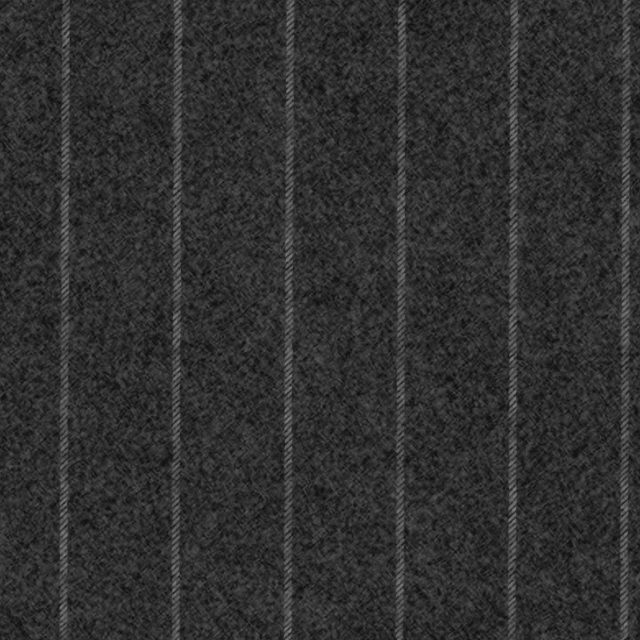
Give the GLSL for this texture, as a three.js fragment shader.

```glsl
varying vec2 vUv;

#define STRIPE_PITCH 0.1752
#define FIRST_STRIPE 0.0990
#define STRIPE_TILT 0.0040
#define STRIPE_HALF_WIDTH 0.0068
#define STITCH_ROWS 106.0
#define FIBRE_DENSITY 300.0
#define FIBRE_CONTRAST 0.125
#define GRAIN_CONTRAST 0.075
#define BLOTCH_CONTRAST 0.045
#define CLOTH_GREY 0.178
#define THREAD_GREY 0.47

float hash(vec2 p) {
  vec3 q = fract(vec3(p.xyx) * 0.1031);
  q += dot(q, q.yzx + 33.33);
  return fract((q.x + q.y) * q.z);
}

float noise(vec2 p) {
  vec2 i = floor(p);
  vec2 f = fract(p);
  f = f * f * (3.0 - 2.0 * f);
  return mix(mix(hash(i), hash(i + vec2(1.0, 0.0)), f.x),
             mix(hash(i + vec2(0.0, 1.0)), hash(i + vec2(1.0, 1.0)), f.x), f.y);
}

float fbm(vec2 p) {
  float sum = 0.0;
  float gain = 0.5;
  for (int i = 0; i < 4; i++) {
    sum += gain * noise(p);
    p = p * 2.03 + 17.3;
    gain *= 0.5;
  }
  return sum / 0.9375;
}

// Short hairs stretched along a given angle
float fibres(vec2 p, float angle) {
  float c = cos(angle);
  float s = sin(angle);
  vec2 q = vec2(c * p.x + s * p.y, c * p.y - s * p.x);
  return noise(q * FIBRE_DENSITY * vec2(0.45, 1.1) + 400.0) - 0.5;
}

// Brushed wool: crossed fibres, fine grain, soft blotches and faint warp lines
float wool(vec2 p) {
  vec2 bent = p + 0.006 * vec2(noise(p * 45.0), noise(p * 45.0 + 80.0));
  float grey = CLOTH_GREY;
  grey += FIBRE_CONTRAST * (fibres(bent, 0.75) + fibres(bent + 3.0, -0.85));
  grey += GRAIN_CONTRAST * (noise(p * 390.0 + 60.0) - 0.5);
  grey += BLOTCH_CONTRAST * (fbm(p * 24.0) - 0.5);
  grey += 0.030 * (fbm(p * 5.0 + 9.0) - 0.5);
  grey += 0.018 * (noise(p * vec2(210.0, 14.0)) - 0.5);
  float tuft = smoothstep(0.72, 0.95, noise(p * vec2(75.0, 95.0) + 30.0));
  return grey + 0.03 * tuft * noise(p * 260.0);
}

// One column of slanted stitches, returned as coverage
float stitches(vec2 p, float side, float id) {
  float u = p.x / STRIPE_HALF_WIDTH - side * 0.36;
  float row = p.y * STITCH_ROWS - 0.62 * u + 0.25 * side + id * 0.37;
  row += 0.5 * (noise(vec2(p.y * 25.0, id * 9.0)) - 0.5);
  float vary = hash(vec2(floor(row), id * 7.0 + side * 2.0 + 20.0));
  float across = 1.0 - smoothstep(0.28, 0.72, abs(u));
  float along = 1.0 - smoothstep(0.12, 0.46, abs(fract(row) - 0.5));
  return across * along * mix(0.55, 1.0, vary);
}

void main() {
  vec2 p = vUv;
  float grey = wool(p);

  // Nearest chalk stripe and signed distance from its centre
  float x = p.x - FIRST_STRIPE - STRIPE_TILT * p.y;
  float id = floor(x / STRIPE_PITCH + 0.5);
  x -= id * STRIPE_PITCH;
  x += 0.0016 * (noise(vec2(p.y * 60.0, id * 5.0 + 40.0)) - 0.5);

  // Pale thread showing through the nap
  float thread = max(stitches(vec2(x, p.y), -1.0, id),
                     stitches(vec2(x, p.y), 1.0, id));
  float wear = mix(0.55, 1.1, noise(vec2(p.y * 38.0, id * 11.0 + 70.0)));
  float nap = mix(0.65, 1.15, noise(p * 280.0 + 15.0));
  float haze = exp(-pow(x / STRIPE_HALF_WIDTH, 2.0) * 1.6);
  grey += 0.065 * haze * wear;
  grey = mix(grey, THREAD_GREY, clamp(thread * wear * nap, 0.0, 1.0));

  gl_FragColor = vec4(vec3(clamp(grey, 0.07, 0.62)), 1.0);
}
```
